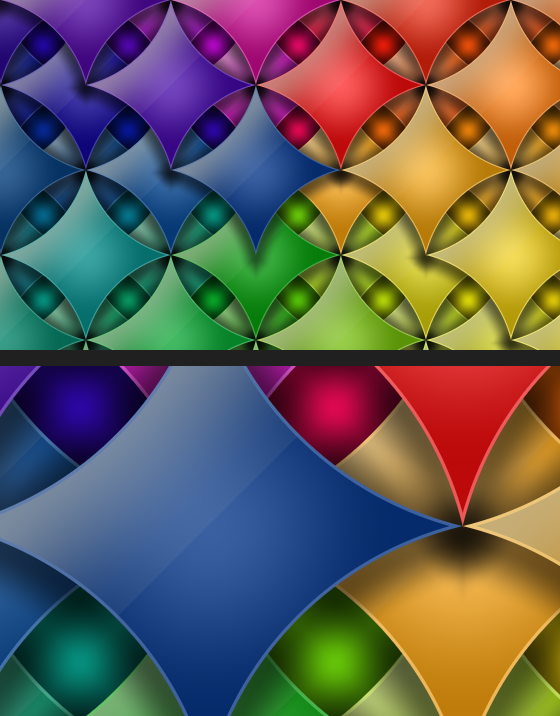
Top, the full canvas; bottom, a detail of the centre.
Write a WebGL 2 fragment shader that draws this pattern.

```glsl
#version 300 es
precision highp float;
// Overlapping glossy four-pointed stars on a square grid, tinted around a colour wheel.

uniform vec2 u_resolution;
out vec4 fragColor;

#define CELLS_DOWN 4.117
#define ARC_CENTRE 1.32
#define RIM_WIDTH 0.013
#define SHADOW_WIDTH 0.20
#define SHADOW_STRENGTH 0.52
#define SHADOW_DROP 0.035
#define GLOSS_MIN 0.07
#define GLOSS_MAX 0.58
#define VALUE_JITTER 0.10
#define WHEEL_CENTRE vec2(3.43, 2.04)

const vec3 GLOSS_COLOUR = vec3(0.82, 0.82, 0.77);

float hash(vec2 p) {
    return fract(sin(dot(p, vec2(127.1, 311.7))) * 43758.5453);
}

vec3 hsv(float hue, float sat, float value) {
    vec3 k = abs(fract(hue + vec3(0.0, 2.0, 1.0) / 3.0) * 6.0 - 3.0);
    return value * mix(vec3(1.0), clamp(k - 1.0, 0.0, 1.0), sat);
}

// Hue in turns, running clockwise around the wheel centre.
float wheelHue(vec2 pos) {
    vec2 v = pos - WHEEL_CENTRE;
    float angle = atan(-v.y, v.x);
    float degreesHue = 35.0 - degrees(angle) + 27.0 * sin(angle) + 5.0 * cos(angle);
    return fract(degreesHue / 360.0);
}

// Warm hues are brighter than cool ones.
float wheelValue(float hue) {
    return 0.64 + 0.18 * cos(6.28318 * (hue - 0.04));
}

// Signed distance to a star with concave circular sides and tips at 1.
float starDistance(vec2 p) {
    vec2 q = abs(p);
    float radius = length(vec2(ARC_CENTRE - 1.0, ARC_CENTRE));
    float arc = radius - length(q - ARC_CENTRE);
    return max(arc, (q.x + q.y - 1.0) * 0.7071);
}

// Stacking order: even stars lie between the low and the raised odd ones.
int starLayer(vec2 id) {
    if (mod(id.x + id.y, 2.0) < 0.5) return 1;
    return id.x - 1.5 * id.y + 0.25 > 0.0 ? 2 : 0;
}

vec3 starColour(vec2 p, vec2 id, float d, float px) {
    float hue = wheelHue(id);
    float value = wheelValue(hue) + VALUE_JITTER * (hash(id) - 0.5);
    vec3 deep = hsv(hue, 0.95, value * 0.88);
    vec3 bright = hsv(hue, 0.64, value + 0.15);
    vec3 col = mix(bright, deep, smoothstep(0.0, 0.75, length(p)));

    // Glossy upper-left half with a crisp diagonal edge
    float side = -(p.x + p.y) * 0.7071;
    float gloss = mix(GLOSS_MIN, GLOSS_MAX, smoothstep(0.0, 0.62, side));
    col = mix(col, GLOSS_COLOUR, gloss * clamp(0.5 + side / px, 0.0, 1.0));

    // Thin light rim
    float rim = clamp(0.5 + (d + RIM_WIDTH) / px, 0.0, 1.0);
    return mix(col, hsv(hue, 0.52, min(value + 0.22, 1.0)), rim * 0.7);
}

void main() {
    float px = CELLS_DOWN / u_resolution.y;
    vec2 pos = vec2(gl_FragCoord.x, u_resolution.y - gl_FragCoord.y) * px;
    pos.x -= 0.01;
    vec2 cell = floor(pos);

    // Saturated ground seen through the gaps
    float groundHue = wheelHue(cell + 0.5);
    vec3 col = hsv(groundHue, 0.96, wheelValue(groundHue) + 0.08);

    // Stars from the lowest layer up, each layer shading those below
    for (int layer = 0; layer < 3; layer++) {
        float light = 1.0;
        float cover = 0.0;
        vec3 fill = vec3(0.0);
        for (int j = -1; j <= 2; j++) {
            for (int i = -1; i <= 2; i++) {
                vec2 id = cell + vec2(i, j);
                if (starLayer(id) != layer) continue;
                vec2 p = pos - id;
                float d = starDistance(p);
                float drop = starDistance(p - vec2(0.0, SHADOW_DROP));
                float shade = 1.0 - smoothstep(0.0, SHADOW_WIDTH, drop);
                light *= 1.0 - SHADOW_STRENGTH * shade;
                float alpha = clamp(0.5 - d / px, 0.0, 1.0);
                if (alpha > 0.0) {
                    fill = mix(fill, starColour(p, id, d, px), cover > 0.0 ? alpha : 1.0);
                    cover = max(cover, alpha);
                }
            }
        }
        col = mix(col * light, fill, cover);
    }
    fragColor = vec4(col, 1.0);
}
```
